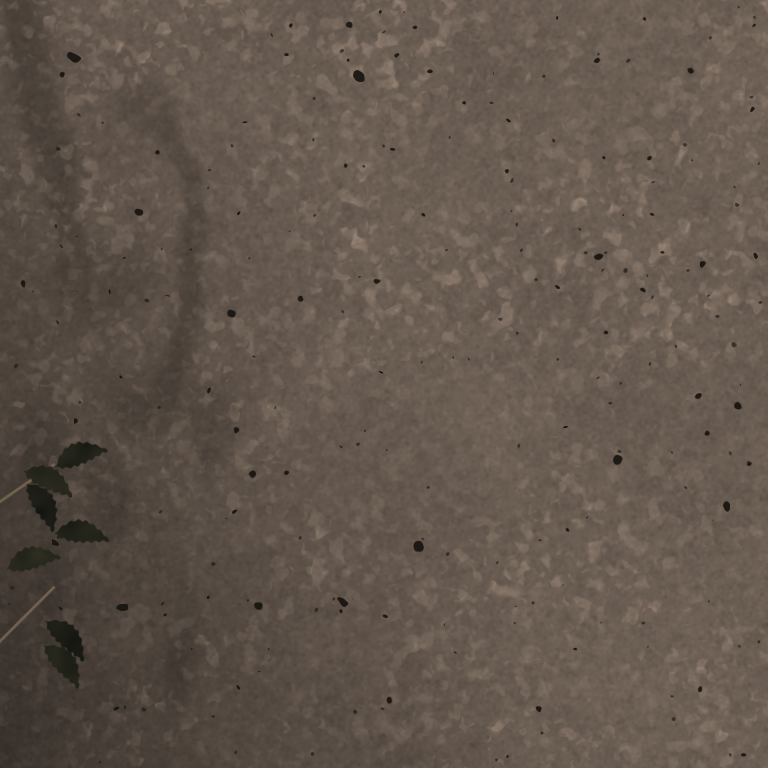
A WebGL 1 fragment shader for this texture:

```glsl
precision highp float;
uniform vec2 u_resolution;

vec3 hash3(vec2 p) {
  vec3 h = vec3(dot(p, vec2(127.1, 311.7)), dot(p, vec2(269.5, 183.3)), dot(p, vec2(419.2, 371.9)));
  return fract(sin(h) * 43758.55);
}

// Signed cellular noise: soft light and dark spots around jittered points
float spots(vec2 p) {
  vec2 cell = floor(p);
  float sum = 0.0;
  for (int y = -1; y <= 1; y++) {
    for (int x = -1; x <= 1; x++) {
      vec2 neighbour = cell + vec2(float(x), float(y));
      vec3 rnd = hash3(neighbour);
      vec2 d = p - neighbour - rnd.xy;
      float falloff = max(0.0, 1.0 - dot(d, d));
      sum += (rnd.z * 2.0 - 1.0) * falloff * falloff;
    }
  }
  return sum;
}

mat2 rotation(float a) {
  return mat2(cos(a), -sin(a), sin(a), cos(a));
}

// Air holes: at most one stretched hole per cell
float pits(vec2 p, float scale, float chance, float radius) {
  vec2 cell = floor(p * scale);
  vec3 place = hash3(cell + scale);
  vec3 form = hash3(cell + scale + 57.0);
  vec2 d = p - (cell + 0.2 + 0.6 * place.xy) / scale;
  d = rotation(form.x * 6.28) * d * vec2(1.0, 1.0);
  d.y *= 1.0 + 1.3 * form.y * form.y;
  float r = radius * (0.55 + 0.6 * form.z);
  return step(place.z, chance) * smoothstep(r + 0.0012, r - 0.0012, length(d));
}

float leaf(vec2 d) {
  float along = d.x / 0.036;
  float width = 0.014 * (1.0 - along * along) * (1.0 - 0.3 * along);
  width += 0.0012 * sin(d.x * 620.0);
  float bend = d.y + 6.0 * d.x * d.x;
  return smoothstep(0.0015, -0.0015, abs(bend) - width) * step(abs(along), 1.0);
}

float segment(vec2 p, vec2 a, vec2 b) {
  vec2 ab = b - a;
  return length(p - a - ab * clamp(dot(p - a, ab) / dot(ab, ab), 0.0, 1.0));
}

// Damp marks on the left side
float stains(vec2 p) {
  vec2 q = p + 0.012 * vec2(spots(p * 17.0), spots(p * 15.0 + 40.0));
  float streak = smoothstep(0.038, 0.012, abs(q.x - 0.025 - 0.2 * (1.0 - q.y)));
  streak *= smoothstep(0.5, 0.75, q.y);
  float oval = length((q - vec2(0.175, 0.67)) / vec2(0.08, 0.2));
  float ring = smoothstep(0.35, 0.05, abs(oval - 1.0)) * smoothstep(0.09, 0.24, q.x);
  float core = smoothstep(0.07, 0.02, length(q - vec2(0.16, 0.64)));
  float runs = smoothstep(0.1, 0.9, spots(q * vec2(17.0, 6.0) + 9.0));
  runs *= smoothstep(0.6, 0.35, p.x) * smoothstep(0.6, 0.4, p.y);
  return 0.065 * streak + 0.065 * ring + 0.035 * core + 0.06 * runs;
}

void main() {
  vec2 p = gl_FragCoord.xy / u_resolution;

  // Broad light falling off to the lower left
  float tone = 0.22 + 0.195 * smoothstep(-0.15, 0.85, p.x + 0.5 * p.y);
  tone += 0.012 * spots(p * 6.0) + 0.01 * spots(p * 19.0 + 5.0);
  tone -= stains(p);

  // Pale flecks and fine sand
  vec2 crumble = p + 0.004 * vec2(spots(p * 130.0), spots(p * 120.0 + 70.0));
  float patches = 0.75 + 0.5 * spots(p * 9.0 + 31.0);
  float flecks = smoothstep(0.15, 0.85, spots(crumble * 75.0));
  float chips = smoothstep(0.45, 0.95, spots(crumble * 125.0 + 13.0));
  float lit = tone / 0.4;
  tone += lit * (0.085 * flecks + 0.06 * chips) * clamp(patches, 0.2, 1.2);
  tone += lit * (0.018 * spots(p * 95.0 + 3.0) + 0.022 * spots(p * 230.0));
  vec3 color = max(tone, 0.1) * vec3(1.0, 0.875, 0.775);

  // Holes in three sizes, with ragged rims
  vec2 ragged = p + 0.0015 * vec2(spots(p * 140.0 + 8.0), spots(p * 150.0 + 21.0));
  float density = 0.5 + 0.6 * p.x;
  float holes = pits(ragged, 8.0, 0.26 * density, 0.0075);
  holes = max(holes, pits(ragged, 17.0, 0.26 * density, 0.0038));
  holes = max(holes, 0.7 * pits(ragged, 35.0, 0.13 * density, 0.0024));
  color = mix(color, vec3(0.09, 0.075, 0.06), holes * 0.92);

  // Twigs
  for (int i = 0; i < 2; i++) {
    float k = float(i);
    vec2 root = vec2(-0.01, 0.34 - 0.185 * k);
    float d = segment(p, root, root + vec2(0.08, 0.055 + 0.025 * k));
    color = mix(color, vec3(0.44, 0.38, 0.31), smoothstep(0.0028, 0.0008, d));
  }

  // Leaves
  for (int i = 0; i < 7; i++) {
    float k = float(i);
    vec2 centre = vec2(0.075 + 0.035 * sin(k * 2.4 + 1.0), 0.41 - 0.034 * k - 0.07 * step(4.5, k));
    vec2 d = rotation(0.7 * cos(k * 1.7) - 0.4) * (p - centre);
    float sheen = 0.5 + 0.3 * sin(k * 2.1) + 0.25 * spots(p * 60.0);
    vec3 green = mix(vec3(0.08, 0.085, 0.065), vec3(0.18, 0.18, 0.13), sheen);
    color = mix(color, green, leaf(d));
  }

  gl_FragColor = vec4(color, 1.0);
}
```
